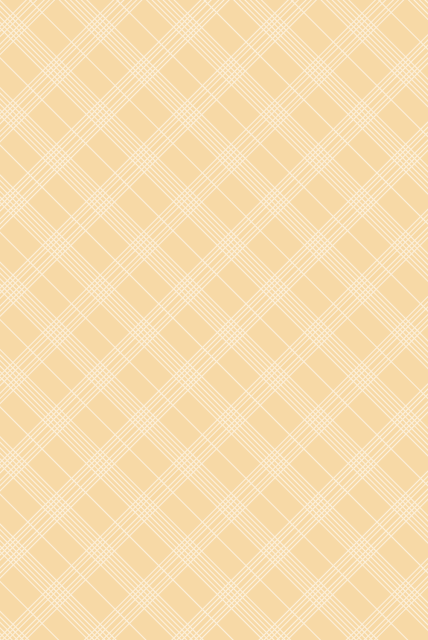
Reproduce this pattern procedurally as a WebGL 1 fragment shader.

```glsl
precision highp float;

uniform vec2 u_resolution;

const float REPEATS_ACROSS = 4.904;
const float LINE_WIDTH = 0.018;    // in repeats, like all sizes below
const float LINE_SPACING = 0.063;
const int LINES_PER_SIDE = 3;

// Share of a pixel footprint covered by a line centred at zero.
float lineCoverage(float offset, float width, float footprint) {
  float high = min(offset + 0.5 * footprint, 0.5 * width);
  float low = max(offset - 0.5 * footprint, -0.5 * width);
  return clamp((high - low) / footprint, 0.0, 1.0);
}

// Signed distance to the nearest repeat centre.
float repeatOffset(float position) {
  return fract(position + 0.5) - 0.5;
}

// Mirrored group of lines with an adjustable gap in its middle.
float lineBand(float position, float spacing, float centreGap, float footprint) {
  float distanceToCentre = abs(repeatOffset(position));
  float coverage = 0.0;
  for (int i = 0; i < LINES_PER_SIDE; i++) {
    float lineCentre = 0.5 * centreGap + float(i) * spacing;
    coverage += lineCoverage(distanceToCentre - lineCentre, LINE_WIDTH, footprint);
  }
  return min(coverage, 1.0);
}

void main() {
  // Position from the top left corner, in repeats.
  vec2 fromTop = vec2(gl_FragCoord.x, u_resolution.y - gl_FragCoord.y);
  vec2 p = fromTop / u_resolution.x * REPEATS_ACROSS;
  float footprint = 1.41421 * REPEATS_ACROSS / u_resolution.x;

  // Diagonal axes, zero at the band centres.
  float falling = p.x - p.y - 0.838;
  float rising = p.x + p.y - 0.463;

  // Falling bands alternate with single lines; rising bands are split in two.
  float fallingBand = lineBand(falling, LINE_SPACING, LINE_SPACING, footprint);
  float singleLine = lineCoverage(repeatOffset(falling + 0.5), LINE_WIDTH, footprint);
  float risingBand = lineBand(rising, LINE_SPACING * 0.93, LINE_SPACING * 1.4, footprint);

  float fallingLines = max(fallingBand, singleLine);
  float thread = 1.0 - (1.0 - fallingLines) * (1.0 - risingBand);

  vec3 apricot = vec3(0.97, 0.85, 0.65);
  vec3 cream = vec3(0.985, 0.94, 0.86);
  gl_FragColor = vec4(mix(apricot, cream, thread), 1.0);
}
```
